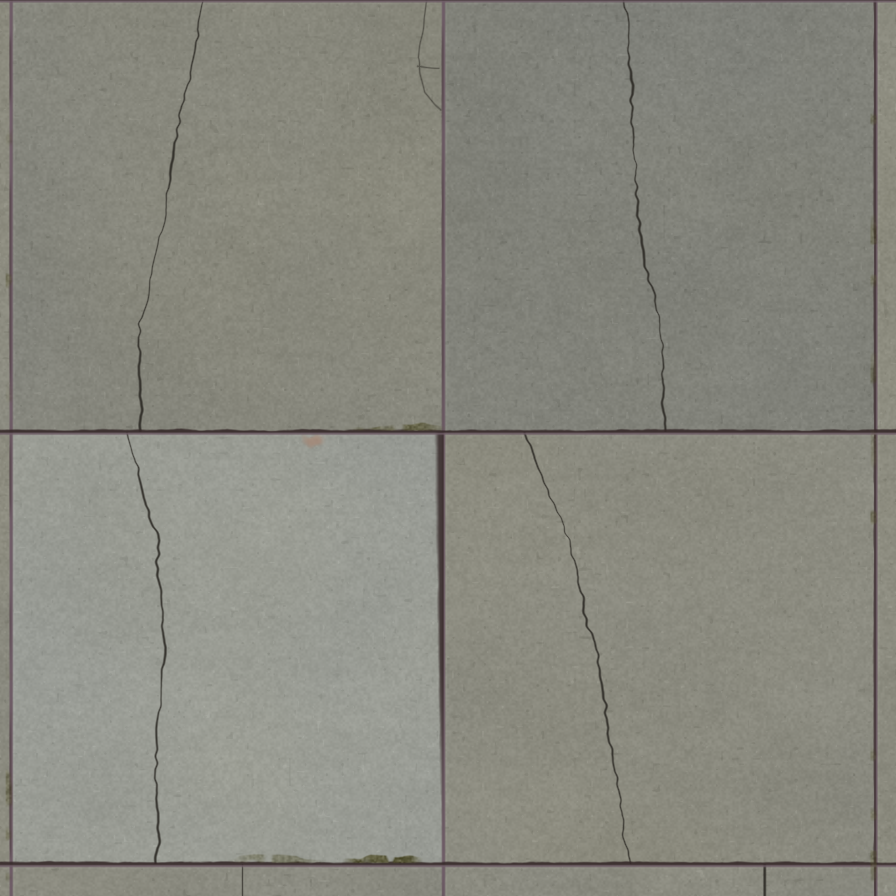
A Shadertoy shader for this texture:

```glsl
// Cracked square concrete pavers, two by two, with thin violet joints and moss.

float hash(vec2 p) {
    vec3 q = fract(vec3(p.xyx) * 0.1031);
    q += dot(q, q.yzx + 33.33);
    return fract((q.x + q.y) * q.z);
}

float noise(vec2 p) {
    vec2 i = floor(p), f = fract(p);
    f = f * f * (3.0 - 2.0 * f);
    return mix(mix(hash(i), hash(i + vec2(1, 0)), f.x),
               mix(hash(i + vec2(0, 1)), hash(i + vec2(1, 1)), f.x), f.y);
}

float fbm(vec2 p) {
    float sum = 0.0, amp = 0.5;
    for (int i = 0; i < 4; i++) {
        sum += amp * noise(p);
        p = mat2(0.8, 0.6, -0.6, 0.8) * p * 2.03 + 17.3;
        amp *= 0.5;
    }
    return sum / 0.9375;
}

float segment(vec2 p, vec2 a, vec2 b) {
    vec2 d = b - a;
    return length(p - a - d * clamp(dot(p - a, d) / dot(d, d), 0.0, 1.0));
}

// Coverage of the band lo..hi with softened edges
float band(float x, float lo, float hi, float soft) {
    return smoothstep(lo - soft, lo + soft, x) * (1.0 - smoothstep(hi - soft, hi + soft, x));
}

// Crack position across a whole paver, at five heights from bottom to top
float crackX(vec2 id, float y) {
    float knots[20] = float[20](
        0.338, 0.335, 0.352, 0.338, 0.270,   0.430, 0.390, 0.350, 0.285, 0.192,
        0.300, 0.302, 0.352, 0.398, 0.443,   0.511, 0.499, 0.446, 0.434, 0.422);
    if (id.y < 0.0) return 0.535 + 0.208 * id.x;
    int k = int(clamp(floor(y * 4.0), 0.0, 3.0));
    int base = 5 * int(clamp(id.x + 2.0 * id.y, 0.0, 3.0)) + k;
    return mix(knots[base], knots[base + 1], y * 4.0 - float(k));
}

vec3 paverColor(vec2 id) {
    if (id == vec2(0, 0)) return vec3(0.597, 0.607, 0.577);
    if (id == vec2(1, 1)) return vec3(0.502, 0.506, 0.475);
    if (id == vec2(0, 1)) return vec3(0.526, 0.526, 0.484);
    return vec3(0.545, 0.543, 0.497);
}

void mainImage(out vec4 fragColor, in vec2 fragCoord) {
    vec2 uv = fragCoord / iResolution.xy;
    float soft = max(0.0013, 0.7 / iResolution.y);
    const float pitch = 0.4825;
    vec2 q = (uv - vec2(0.0125, 0.0355)) / pitch;
    vec2 id = floor(q), f = q - id, joint = round(q);
    vec2 s = (q - joint) * pitch;

    // Concrete: broad stains, faint streaks, fine grain and pits
    float stain = fbm(uv * 9.0 + id * 7.0) - 0.5;
    float streak = noise(uv * vec2(35.0, 110.0)) - 0.5;
    float grain = noise(uv * 260.0) + noise(uv * 430.0 + 9.0) - 1.0;
    vec3 col = paverColor(id) + 0.035 * stain + 0.012 * streak + 0.032 * grain;
    float warmth = fbm(uv * 4.0 + id * 13.0 + 4.0) - 0.5;
    if (id == vec2(0, 1)) warmth += 0.6 * (f.x - 0.5);
    col += warmth * vec3(0.020, 0.014, -0.006);
    col -= 0.035 * smoothstep(0.86, 0.97, noise(uv * 170.0 + 31.0));
    col += 0.030 * smoothstep(0.90, 0.98, noise(uv * 180.0 + 77.0));

    // Long cracks, running top to bottom with a slightly ragged path
    float ragged = 0.010 * (noise(vec2(f.y * 16.0, id.x + 5.0 * id.y)) - 0.5)
                 + 0.006 * (noise(vec2(f.y * 60.0, id.x + 9.0)) - 0.5);
    if (id.y < 0.0) ragged = 0.0;
    float crackDist = abs(f.x - crackX(id, f.y) - ragged) * pitch;
    float crackWidth = 0.0004 + 0.0011 * noise(vec2(uv.y * 22.0, 3.0 * id.x + id.y));
    float crack = band(crackDist, -1.0, crackWidth, soft);
    crack *= step(0.0, id.x) * step(id.x, 1.0);

    // Chipped corner of the upper left paver
    vec2 w = uv + 0.003 * (noise(uv * 60.0) - 0.5);
    float chip = min(segment(w, vec2(0.477, 1.0), vec2(0.466, 0.935)),
                     segment(w, vec2(0.466, 0.935), vec2(0.475, 0.898)));
    chip = min(chip, segment(w, vec2(0.475, 0.898), vec2(0.492, 0.877)));
    chip = min(chip, segment(w, vec2(0.466, 0.926), vec2(0.490, 0.924)));
    crack = max(crack, 0.7 * band(chip, -1.0, 0.0006, soft));
    col = mix(col, vec3(0.17, 0.16, 0.14), 0.9 * crack);

    // Rust spot under the middle joint
    float rust = length((uv - vec2(0.352, 0.508)) * vec2(0.9, 1.5)) + 0.014 * (noise(uv * 130.0) - 0.5);
    col = mix(col, vec3(0.66, 0.51, 0.43), 0.6 * (1.0 - smoothstep(0.001, 0.013, rust)));

    // Violet joints with a pale rim and a dark gap on one side
    vec3 violet = vec3(0.43, 0.36, 0.40), gap = vec3(0.21, 0.16, 0.16);
    float wear = 0.004 * (fbm(uv * 40.0) - 0.5);
    col += 0.025 * max(band(s.x, 0.002, 0.004, soft), band(s.y, -0.005, -0.003, soft));

    float dirt = smoothstep(0.4, 0.75, noise(vec2(uv.y * 13.0, joint.x * 4.0)));
    float wedge = joint.x == 1.0 && id.y == 0.0 ? 0.008 * f.y : 0.0;
    float darkSide = max(joint.x == 2.0 ? 0.7 : 0.35 * dirt, 0.85 * smoothstep(0.0, 0.004, wedge));
    col = mix(col, violet, band(s.x, -0.0018, 0.0018, soft));
    float sideGap = smoothstep(-0.0032 - wedge + wear, -0.0012 - 0.4 * wedge, s.x)
                  * (1.0 - smoothstep(-0.0008, 0.0012, s.x));
    col = mix(col, gap, darkSide * sideGap);
    col = mix(col, violet, 0.85 * band(s.y, -0.0032, 0.0, soft));
    col = mix(col, gap, 0.9 * band(s.y, -0.0010, 0.0022 + wear, soft));

    // Moss gathered on the joints
    float alongMoss = joint.y == 0.0 ? max(band(uv.x, 0.39, 0.465, 0.01), 0.5 * band(uv.x, 0.27, 0.35, 0.02))
                                     : 0.8 * band(uv.x, 0.40, 0.485, 0.02) * step(joint.y, 1.0);
    float mossHeight = 0.004 + 0.007 * noise(vec2(uv.x * 70.0, joint.y * 8.0));
    float patches = smoothstep(0.1, 0.5, noise(uv * 110.0));
    float moss = alongMoss * patches * band(s.y, 0.0015, mossHeight, soft);
    float edgeMoss = band(s.x, -0.006, 0.001, soft) * smoothstep(0.72, 0.9, noise(uv * vec2(40.0, 45.0) + 3.0));
    moss = max(moss, edgeMoss * (joint.x == 1.0 ? 0.0 : 0.5));
    col = mix(col, vec3(0.31, 0.30, 0.16) + 0.15 * grain, 0.8 * moss);

    fragColor = vec4(clamp(col, 0.0, 1.0), 1.0);
}
```
